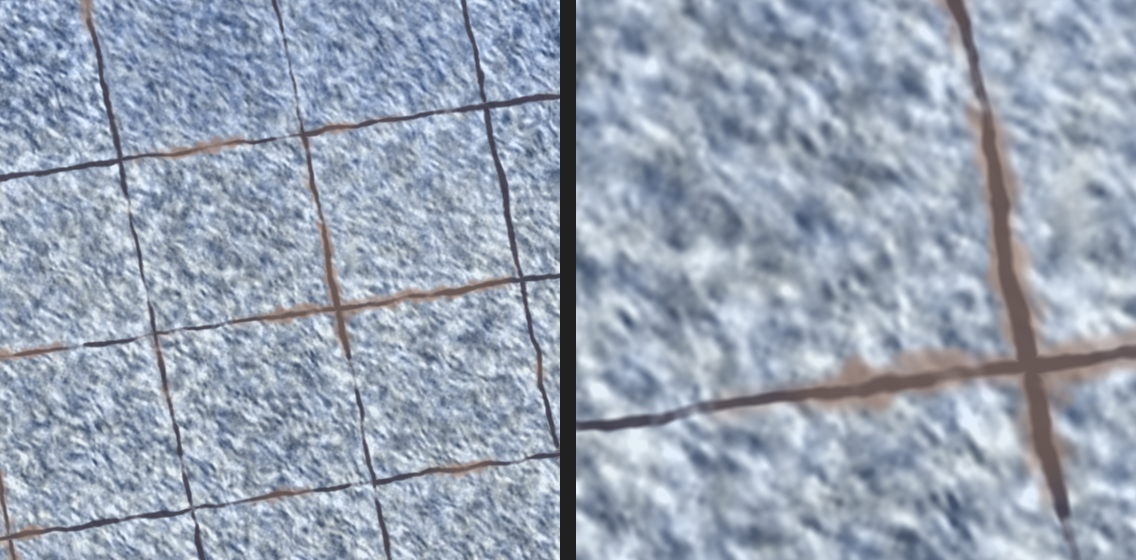
Left: the whole. Right: its middle third, enlarged.
This texture is drawn by a Shadertoy shader. Its source:

```glsl
// Weathered blue-grey stone paving: a tilted grid of rough slabs with dark, broken, rusty joints.
#define ORIGIN vec2(0.605, 0.4505)      // one joint crossing
#define SIDE_A vec2(0.3265, 0.0490)     // slab edge to the right
#define SIDE_B vec2(-0.0640, 0.3105)    // slab edge upward
#define JOINT_WIDTH 0.0042              // half width of a joint
#define JOINT_WOBBLE 0.007
#define GRAIN_CONTRAST 1.75
#define GRAIN_ANGLE -0.62
#define DARK_STONE vec3(0.31, 0.37, 0.47)
#define LIGHT_STONE vec3(0.79, 0.84, 0.90)
#define JOINT_COLOR vec3(0.22, 0.21, 0.27)
#define RUST_COLOR vec3(0.62, 0.51, 0.46)

float hash(vec2 p) {
    return fract(sin(dot(p, vec2(127.1, 311.7))) * 43758.5453);
}

float noise(vec2 p) {
    vec2 i = floor(p), f = fract(p);
    f = f * f * (3.0 - 2.0 * f);
    return mix(mix(hash(i), hash(i + vec2(1, 0)), f.x),
               mix(hash(i + vec2(0, 1)), hash(i + vec2(1, 1)), f.x), f.y);
}

float fbm(vec2 p) {
    float sum = 0.0, weight = 0.5;
    for (int i = 0; i < 4; i++) {
        sum += weight * noise(p);
        p = p * 2.03 + 17.3;
        weight *= 0.5;
    }
    return sum / 0.9375;
}

vec2 rotate(vec2 p, float angle) {
    float c = cos(angle), s = sin(angle);
    return vec2(c * p.x + s * p.y, c * p.y - s * p.x);
}

// Short slanted chisel streaks, 0 to 1
float stoneGrain(vec2 p) {
    vec2 warped = p + 0.012 * (vec2(noise(p * 26.0), noise(p * 26.0 + 41.0)) - 0.5);
    float streaks = noise(rotate(warped, GRAIN_ANGLE) * vec2(58.0, 135.0));
    float chips = noise(rotate(warped, GRAIN_ANGLE - 0.45) * vec2(85.0, 170.0) + 63.0);
    float specks = noise(rotate(p, 0.4) * 210.0 + 9.0);
    return 0.5 * streaks + 0.33 * chips + 0.17 * specks;
}

// Coverage of one joint; the wear along it varies its width and opens gaps
float jointLine(float dist, float segmentSeed, vec2 p, float pixel) {
    float wear = fbm(p * 24.0 + segmentSeed * 37.0);
    float halfWidth = JOINT_WIDTH * (0.25 + 1.5 * wear) * mix(0.7, 1.15, segmentSeed);
    float soft = 0.0016 + pixel;
    float line = 1.0 - smoothstep(halfWidth - soft, halfWidth + soft, dist);
    return line * mix(0.35, 1.0, smoothstep(0.32, 0.52, wear + 0.16 * segmentSeed));
}

void mainImage(out vec4 fragColor, in vec2 fragCoord) {
    vec2 p = fragCoord / iResolution.y;
    float pixel = 0.7 / iResolution.y;

    // Slab coordinates with ragged edges
    vec2 ragged = vec2(fbm(p * 22.0), fbm(p * 22.0 + 80.0)) - 0.5;
    vec2 grid = inverse(mat2(SIDE_A, SIDE_B)) * (p + JOINT_WOBBLE * 2.0 * ragged - ORIGIN);
    vec2 slab = floor(grid), crossing = floor(grid + 0.5);
    vec2 dist = abs(grid - crossing) * vec2(length(SIDE_A), length(SIDE_B));
    float edge = min(dist.x, dist.y);
    float slabSeed = hash(slab + 5.0);

    // Stone tone: pale rims, darker middles, shade per slab
    float blotch = fbm(p * 9.0 + 30.0) - 0.5;
    float rim = 1.0 - smoothstep(0.006, 0.075, edge + 0.05 * blotch);
    float tone = 0.61 + 0.17 * rim + 0.22 * blotch + 0.10 * (slabSeed - 0.5);
    tone -= 0.10 * smoothstep(0.60, 0.95, p.y);
    float contrast = GRAIN_CONTRAST * mix(0.85, 1.1, hash(slab + 19.0));
    tone += contrast * (stoneGrain(p) - 0.5);
    vec3 color = mix(DARK_STONE, LIGHT_STONE, clamp(tone, -0.1, 1.2));

    // Drift between blue and warm grey
    float blueness = fbm(p * 38.0 + 11.0) - 0.5 + 0.5 * smoothstep(0.55, 0.95, p.y) - 0.12;
    color += blueness * vec3(-0.05, -0.01, 0.08);

    // Rust stains beside some joints
    float stain = smoothstep(0.50, 0.70, fbm(p * 6.0 + 52.0));
    float stainReach = 1.0 - smoothstep(0.003, 0.017, edge + 0.012 * (noise(p * 70.0) - 0.5));
    color = mix(color, RUST_COLOR, 0.75 * stain * stainReach);

    // Joints, seeded by the segment between two crossings
    float seedX = hash(vec2(crossing.x, slab.y) + 71.0);
    float seedY = hash(vec2(slab.x, crossing.y) + 113.0);
    float joint = max(jointLine(dist.x, seedX, p, pixel), jointLine(dist.y, seedY, p + 3.0, pixel));
    float corner = 1.0 - smoothstep(0.004, 0.012, length(dist) + 0.008 * ragged.x);
    vec3 jointColor = mix(JOINT_COLOR, RUST_COLOR * 0.72, 0.7 * stain);
    color = mix(color, jointColor, max(0.88 * joint, 0.65 * corner));

    fragColor = vec4(clamp(color, 0.0, 1.0), 1.0);
}
```
